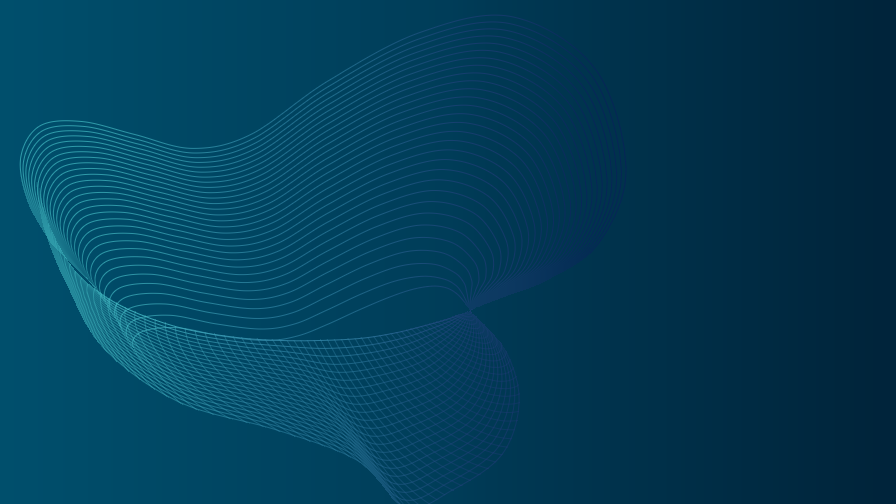
This background is drawn by a Shadertoy shader. Its source:

```glsl
#define CANVAS_HEIGHT 9.0
#define LINE_WIDTH 0.044
#define UPPER_LINES 29.0
#define LOWER_LINES 21.0
#define CROSS_LINES 6.0
#define CROSS_SHEAR 1.0
#define LINE_CROWDING 0.45
#define MAX_HAZE 0.6
#define STEPS_PER_SPAN 5

// Guide rails: each sheet is ruled between a first and a last rail
const vec2 UPPER_FIRST[17] = vec2[17](
    vec2(0.94, 4.63), vec2(0.50, 5.42), vec2(0.37, 6.19), vec2(0.71, 6.75),
    vec2(1.46, 6.83), vec2(2.40, 6.60), vec2(3.44, 6.35), vec2(4.48, 6.60),
    vec2(5.85, 7.55), vec2(7.50, 8.42), vec2(9.15, 8.70), vec2(10.62, 7.78),
    vec2(11.18, 6.00), vec2(10.70, 4.67), vec2(9.75, 4.00), vec2(8.95, 3.68),
    vec2(8.40, 3.46));
const vec2 UPPER_LAST[17] = vec2[17](
    vec2(3.85, 1.67), vec2(2.92, 2.23), vec2(2.40, 2.75), vec2(2.50, 3.06),
    vec2(3.13, 3.15), vec2(3.96, 3.00), vec2(4.75, 2.92), vec2(5.31, 3.00),
    vec2(5.83, 3.20), vec2(6.40, 3.46), vec2(6.92, 3.68), vec2(7.36, 3.83),
    vec2(7.72, 3.89), vec2(7.97, 3.86), vec2(8.15, 3.76), vec2(8.29, 3.61),
    vec2(8.42, 3.42));
const vec2 LOWER_FIRST[13] = vec2[13](
    vec2(8.40, 3.46), vec2(8.02, 3.31), vec2(7.60, 3.19), vec2(7.08, 3.06),
    vec2(6.46, 2.96), vec2(5.73, 2.92), vec2(5.00, 2.92), vec2(4.17, 2.98),
    vec2(3.13, 3.17), vec2(2.08, 3.58), vec2(1.35, 4.15), vec2(0.87, 5.00),
    vec2(0.68, 5.75));
const vec2 LOWER_LAST[13] = vec2[13](
    vec2(8.42, 3.45), vec2(9.04, 2.71), vec2(9.27, 1.81), vec2(8.96, 0.88),
    vec2(8.08, 0.25), vec2(7.25, -0.06), vec2(6.40, 0.77), vec2(4.95, 1.32),
    vec2(3.20, 1.82), vec2(1.86, 2.78), vec2(1.17, 3.97), vec2(0.78, 4.95),
    vec2(0.64, 5.75));

// One knot of both rails: first in xy, last in zw
vec4 knot(bool upper, int i) {
    if (upper) return vec4(UPPER_FIRST[min(i, 16)], UPPER_LAST[min(i, 16)]);
    return vec4(LOWER_FIRST[min(i, 12)], LOWER_LAST[min(i, 12)]);
}

float cross2(vec2 a, vec2 b) { return a.x * b.y - a.y * b.x; }

// Coverage of lines at whole values of q, averaged where they crowd
float strands(float q, vec2 gradient, float pixel) {
    float density = max(length(gradient), 1e-4);
    float dist = abs(fract(q + 0.5) - 0.5) / density;
    float crisp = max(0.0, 1.0 - dist / pixel) * min(1.0, LINE_WIDTH / pixel);
    float average = min(MAX_HAZE, LINE_WIDTH * density);
    return mix(crisp, average, smoothstep(0.35, 0.8, pixel * density));
}

// Share of light passing the lines at a point t along a ruling s
float passing(bool upper, float s, float t, vec2 along, vec2 across, float pixel) {
    float area = cross2(along, across);
    area = (area < 0.0 ? -1.0 : 1.0) * max(abs(area), 1e-4);
    vec2 gradS = vec2(across.y, -across.x) / area;
    vec2 gradT = vec2(-along.y, along.x) / area;
    float margin = min(0.03, pixel * length(gradT));
    if (t < -margin || t > 1.0 + margin) return 1.0;
    if (upper) {
        float q = UPPER_LINES * t * (1.0 + LINE_CROWDING * (1.0 - t));
        float rate = UPPER_LINES * (1.0 + LINE_CROWDING * (1.0 - 2.0 * t));
        // Soften the turned-under ends of the lines
        float fade = 1.0 - 0.8 * (1.0 - smoothstep(0.3, 3.0, s)) * smoothstep(0.1, 0.6, t);
        return 1.0 - 0.67 * fade * strands(q, rate * gradT, pixel);
    }
    float pinch = 1.0 - 0.75 * smoothstep(10.0, 12.0, s);
    float ink = pinch * strands(LOWER_LINES * t, LOWER_LINES * gradT, pixel);
    float w = CROSS_LINES * (s + CROSS_SHEAR * t * t);
    vec2 g = CROSS_LINES * (gradS + 2.0 * CROSS_SHEAR * t * gradT);
    float edge = 0.55 + 0.35 * exp(-12.0 * abs(t));
    return (1.0 - edge * ink) * (1.0 - 0.45 * pinch * strands(w, g, pixel));
}

// Walks the spline spans and finds each ruling that crosses p
float sheet(bool upper, vec2 p, float pixel) {
    int spans = upper ? 16 : 12;
    float stepSize = 1.0 / float(STEPS_PER_SPAN), clear = 1.0;
    vec4 b = knot(upper, 0), a = b, c = knot(upper, 1);
    for (int i = 0; i < spans; i++) {
        vec4 d = knot(upper, i + 2);
        vec2 low = min(min(b.xy, b.zw), min(c.xy, c.zw)) - 0.2;
        vec2 high = max(max(b.xy, b.zw), max(c.xy, c.zw)) + 0.2;
        if (all(greaterThan(p, low)) && all(lessThan(p, high))) {
            // Catmull-Rom coefficients
            vec4 k1 = 0.5 * (c - a);
            vec4 k2 = a - 2.5 * b + 2.0 * c - 0.5 * d;
            vec4 k3 = 1.5 * (b - c) + 0.5 * (d - a);
            float previous = cross2(p - b.xy, b.zw - b.xy);
            for (int j = 1; j <= STEPS_PER_SPAN; j++) {
                float f = float(j) * stepSize;
                vec4 r = b + f * (k1 + f * (k2 + f * k3));
                float side = cross2(p - r.xy, r.zw - r.xy);
                if (side * previous < 0.0) {
                    f -= stepSize * side / (side - previous);
                    r = b + f * (k1 + f * (k2 + f * k3));
                    vec4 slope = k1 + f * (2.0 * k2 + 3.0 * f * k3);
                    vec2 across = r.zw - r.xy;
                    float t = dot(p - r.xy, across) / max(dot(across, across), 1e-6);
                    vec2 along = mix(slope.xy, slope.zw, t);
                    clear *= passing(upper, float(i) + f, t, along, across, pixel);
                }
                previous = side;
            }
        }
        a = b; b = c; c = d;
    }
    return clear;
}

void mainImage(out vec4 fragColor, in vec2 fragCoord) {
    float pixel = CANVAS_HEIGHT / iResolution.y;
    vec2 p = fragCoord * pixel;
    float x = fragCoord.x / iResolution.x;
    // Backdrop, teal to deep navy
    vec3 color = mix(vec3(0.0, 0.31, 0.425), vec3(0.0, 0.232, 0.34), clamp(x / 0.55, 0.0, 1.0));
    color = mix(color, vec3(0.0, 0.142, 0.23), clamp((x - 0.5) / 0.48, 0.0, 1.0));
    // Line tint, aqua to blue to violet to navy
    vec3 tint = mix(vec3(0.30, 0.80, 0.82), vec3(0.24, 0.58, 0.72), smoothstep(0.08, 0.36, x));
    tint = mix(tint, vec3(0.17, 0.24, 0.52), smoothstep(0.36, 0.54, x));
    tint = mix(tint, vec3(0.05, 0.09, 0.38), smoothstep(0.54, 0.68, x));
    float strength = mix(0.92, 0.74, smoothstep(0.1, 0.45, x));
    // Line sheets, left of the empty right side
    if (p.x < 11.4) {
        float clear = sheet(true, p, pixel);
        if (p.x < 9.6 && p.y < 6.1) clear *= sheet(false, p, pixel);
        color = mix(color, tint, (1.0 - clear) * strength);
    }
    fragColor = vec4(color, 1.0);
}
```
